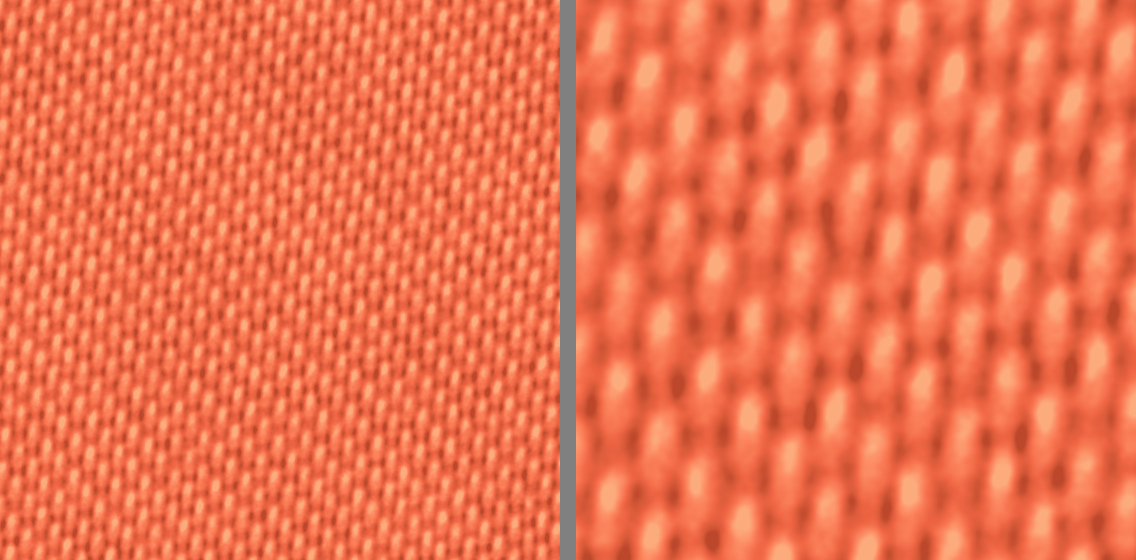
Left: the whole. Right: its middle third, enlarged.
This texture is drawn by a three.js fragment shader. Its source:

```glsl
// Orange knitted cloth: leaning columns of plump stitches, each column
// staggered against the next. Every stitch adds a rounded body, a bright head
// and two dark gaps below; gradient noise bends the rows and roughens the yarn.

#define COLUMNS 39.0        // stitch columns across
#define ROWS 16.0           // stitches down each column
#define LEAN 0.083          // sideways drift of a column per unit of height
#define STAGGER 0.43        // vertical shift between columns, in stitches
#define PHASE vec2(0.36, 0.43)
#define JITTER 0.20         // random displacement of a stitch
#define WARP 0.004          // slow bending of the cloth
#define BASE_TONE 0.42
#define BODY_TONE 0.25
#define HEAD_TONE 0.40
#define GAP_TONE 0.42
#define FIBRE_TONE 0.20

varying vec2 vUv;

vec2 hash2(vec2 p) {
  p = vec2(dot(p, vec2(127.1, 311.7)), dot(p, vec2(269.5, 183.3)));
  return fract(sin(p) * 43758.5);
}

// Gradient noise, roughly -0.7 to 0.7
float gradientAt(vec2 cell, vec2 offset) {
  return dot(hash2(cell + offset) * 2.0 - 1.0, -offset);
}

float noise(vec2 p) {
  vec2 i = floor(p);
  vec2 f = p - i;
  vec2 w = f * f * f * (f * (f * 6.0 - 15.0) + 10.0);
  vec4 g;
  for (int n = 0; n < 4; n++) {
    vec2 corner = vec2(mod(float(n), 2.0), floor(float(n) / 2.0));
    float d = dot(hash2(i + corner) * 2.0 - 1.0, f - corner);
    if (n == 0) g.x = d;
    else if (n == 1) g.y = d;
    else if (n == 2) g.z = d;
    else g.w = d;
  }
  return mix(mix(g.x, g.y, w.x), mix(g.z, g.w, w.x), w.y);
}

// Tone added by one stitch; d is measured in column widths from its head
float stitch(vec2 d, vec2 rnd) {
  vec2 gap = vec2(abs(d.x) - 0.43, d.y + 1.45);
  float gaps = exp(-gap.x * gap.x / 0.05 - gap.y * gap.y / 0.22);
  gaps *= 0.85 + 0.3 * smoothstep(-0.3, 0.3, d.x);

  d.x -= 0.12 * d.y;
  float along = clamp(d.y, -0.90, 0.20);
  float body = 1.0 - smoothstep(0.12, 0.62, length(d - vec2(0.0, along)));

  vec2 h = d - vec2(-0.03, 0.0);
  float head = exp(-h.x * h.x / 0.085 - h.y * h.y / 0.25);

  return BODY_TONE * body
       + HEAD_TONE * head * mix(0.65, 1.3, rnd.x)
       - GAP_TONE * gaps * mix(0.65, 1.3, rnd.y);
}

// Six-step ramp from shaded to lit yarn
vec3 yarnColour(float tone) {
  float t = clamp(tone, 0.0, 1.0) * 5.0;
  vec3 c = vec3(0.74, 0.28, 0.17);
  c = mix(c, vec3(0.84, 0.35, 0.22), clamp(t, 0.0, 1.0));
  c = mix(c, vec3(0.93, 0.39, 0.26), clamp(t - 1.0, 0.0, 1.0));
  c = mix(c, vec3(0.97, 0.46, 0.32), clamp(t - 2.0, 0.0, 1.0));
  c = mix(c, vec3(0.99, 0.55, 0.39), clamp(t - 3.0, 0.0, 1.0));
  return mix(c, vec3(0.99, 0.67, 0.49), clamp(t - 4.0, 0.0, 1.0));
}

void main() {
  // Slightly bent cloth coordinates
  vec2 p = vUv + WARP * vec2(noise(vUv * 7.0), noise(vUv * 7.0 + 31.0));
  float u = (p.x - LEAN * p.y) * COLUMNS + PHASE.x;
  float column = floor(u + 0.5);
  float aspect = COLUMNS / ROWS;

  // Gather the surrounding stitches
  float tone = BASE_TONE;
  for (int i = -1; i <= 1; i++) {
    float k = column + float(i);
    float v = p.y * ROWS + STAGGER * k + PHASE.y;
    float row = floor(v + 0.5);
    for (int j = -1; j <= 1; j++) {
      vec2 id = vec2(k, row + float(j));
      vec2 shift = (hash2(id) - 0.5) * JITTER * vec2(1.0, 1.6);
      vec2 d = vec2(u - k, (v - id.y) * aspect) - shift;
      tone += stitch(d, hash2(id + 57.0));
    }
  }

  // Fuzzy fibres and faint broad shading
  tone += FIBRE_TONE * noise(vec2(u * 2.6, p.y * COLUMNS * 1.9));
  tone += 0.5 * FIBRE_TONE * noise(vUv * 170.0);
  tone += 0.10 * noise(vUv * 4.0 + 9.0);

  gl_FragColor = vec4(yarnColour(tone), 1.0);
}
```
